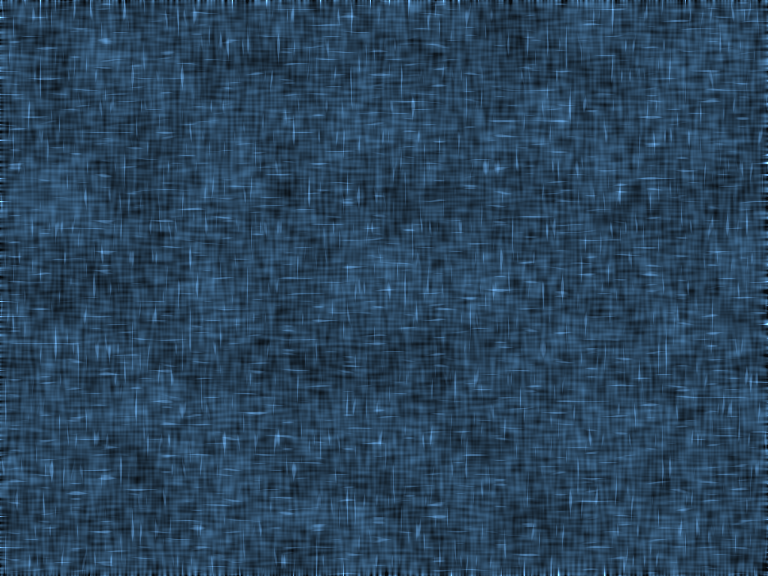
A WebGL 1 fragment shader for this texture:

```glsl
precision highp float;
// Dark blue woven cloth: crossed streaks, pale slub threads and a frayed border.

uniform vec2 u_resolution;

// Colours
const vec3 CLOTH_BLUE = vec3(0.160, 0.264, 0.357);
const vec3 THREAD_TINT = vec3(0.13, 0.20, 0.27);

// Feature frequencies, in cells per canvas height (along, across the yarn)
const vec2 FINE_YARN = vec2(23.0, 190.0);
const vec2 BROAD_YARN = vec2(34.0, 80.0);
const vec2 SLUB_THREAD = vec2(19.0, 150.0);
const float CLOUD_FREQ = 7.5;

// Strengths
const float BASE_LEVEL = 0.985;
const float FINE_GAIN = 0.43;
const float BROAD_GAIN = 0.34;
const float CLOUD_GAIN = 0.32;
const float THREAD_LOW = 0.30;
const float THREAD_HIGH = 0.56;

// Frayed border
const float FRAY_WIDTH = 0.006;
const float FRAY_GAIN = 3.5;

// Random unit gradient for a lattice point
vec2 gradientAt(vec2 cell) {
  vec3 h = fract(cell.xyx * vec3(0.1031, 0.1030, 0.0973));
  h += dot(h, h.yzx + 33.33);
  float angle = 6.28319 * fract((h.x + h.y) * h.z);
  return vec2(cos(angle), sin(angle));
}

// Gradient noise, roughly -0.7 to 0.7
float gradientNoise(vec2 p) {
  vec2 cell = floor(p);
  vec2 f = p - cell;
  vec2 fade = f * f * f * (f * (f * 6.0 - 15.0) + 10.0);
  vec2 right = vec2(1.0, 0.0);
  vec2 up = vec2(0.0, 1.0);
  float a = dot(gradientAt(cell), f);
  float b = dot(gradientAt(cell + right), f - right);
  float c = dot(gradientAt(cell + up), f - up);
  float d = dot(gradientAt(cell + 1.0), f - 1.0);
  return mix(mix(a, b, fade.x), mix(c, d, fade.x), fade.y);
}

// Soft light and dark patches
float clouds(vec2 p) {
  float sum = 0.0;
  float gain = CLOUD_GAIN;
  vec2 q = p * CLOUD_FREQ;
  for (int i = 0; i < 3; i++) {
    sum += gain * gradientNoise(q + 41.7);
    q = q * 2.03 + 17.3;
    gain *= 0.7;
  }
  return sum;
}

// Yarn shading, streaked along x
float yarn(vec2 p, float seed) {
  float fine = gradientNoise(p * FINE_YARN + seed);
  float broad = gradientNoise(p * BROAD_YARN + seed * 1.7);
  return FINE_GAIN * fine + BROAD_GAIN * broad;
}

// Sparse pale threads along x
float slub(vec2 p, float seed) {
  float n = gradientNoise(p * SLUB_THREAD + seed);
  return smoothstep(THREAD_LOW, THREAD_HIGH, n);
}

void main() {
  vec2 p = gl_FragCoord.xy / u_resolution.y;
  vec2 size = u_resolution / u_resolution.y;

  // Yarn ends grow stronger close to the sides they meet
  vec2 edge = min(p, size - p);
  vec2 fray = 1.0 + FRAY_GAIN * exp(-edge / FRAY_WIDTH);

  float weft = yarn(p, 13.0) * fray.x;
  float warp = yarn(p.yx, 87.0) * fray.y;
  float level = BASE_LEVEL + weft + warp + clouds(p);

  float threads = slub(p, 151.0) * fray.x + slub(p.yx, 233.0) * fray.y;
  vec3 color = CLOTH_BLUE * max(level, 0.15) + THREAD_TINT * threads;
  gl_FragColor = vec4(clamp(color, 0.0, 1.0), 1.0);
}
```
